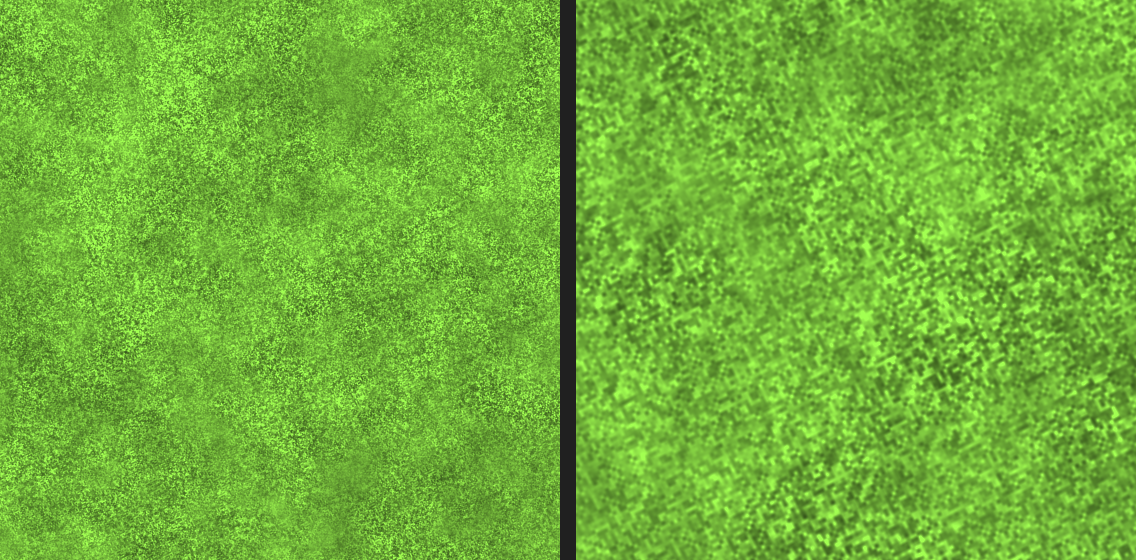
Left: the whole. Right: its middle third, enlarged.
Give the GLSL for this texture, as a WebGL 1 fragment shader.

```glsl
precision highp float;
// Draws a mown grass surface: soft cloudy patches of green under a fine, uneven grain.

uniform vec2 u_resolution;

const vec3 GRASS_TINT = vec3(0.635, 1.0, 0.318);
const float MEAN_SHADE = 0.703;
const float CLOUD_CONTRAST = 0.074;
const float GRAIN_CONTRAST = 0.46;

// Sine-free hash of a lattice point, 0 to 1.
float hash(vec2 cell) {
  vec3 p = fract(cell.xyx * 0.1031);
  p += dot(p, p.yzx + 33.33);
  return fract((p.x + p.y) * p.z);
}

// Smooth value noise, -1 to 1.
float valueNoise(vec2 p, float seed) {
  vec2 cell = floor(p);
  vec2 f = fract(p);
  vec2 w = f * f * (3.0 - 2.0 * f);
  cell += seed * vec2(17.0, 43.0);
  float bottom = mix(hash(cell), hash(cell + vec2(1.0, 0.0)), w.x);
  float top = mix(hash(cell + vec2(0.0, 1.0)), hash(cell + vec2(1.0, 1.0)), w.x);
  return 2.0 * mix(bottom, top, w.y) - 1.0;
}

vec2 rotate(vec2 p, float angle) {
  float c = cos(angle);
  float s = sin(angle);
  return vec2(c * p.x - s * p.y, s * p.x + c * p.y);
}

// Patches from wide to small, each octave turned to hide its lattice.
float clouds(vec2 uv, float frequency, float gain) {
  float sum = 0.0;
  float amplitude = 1.0;
  for (int i = 0; i < 5; i++) {
    float octave = float(i);
    sum += amplitude * valueNoise(rotate(uv, 0.6 * octave) * frequency, octave + 3.0);
    frequency *= 2.0;
    amplitude *= gain;
  }
  return sum;
}

// Blade-sized speckle in two sizes.
float grain(vec2 uv) {
  float tufts = valueNoise(rotate(uv, 0.4) * 210.0, 11.0);
  float blades = valueNoise(rotate(uv, 1.1) * 430.0, 13.0);
  return 0.32 * tufts + 0.68 * blades;
}

// Grain is strong in some areas and calmer in others.
float grainStrength(vec2 uv) {
  float broad = valueNoise(rotate(uv, 0.3) * 9.0, 19.0);
  float local = valueNoise(rotate(uv, 0.9) * 27.0, 23.0);
  return clamp(1.0 + 0.3 * broad + 0.4 * local, 0.4, 1.6);
}

void main() {
  vec2 uv = gl_FragCoord.xy / u_resolution.y;
  float patches = CLOUD_CONTRAST * clouds(uv, 6.0, 0.97);
  float speckle = GRAIN_CONTRAST * grain(uv) * grainStrength(uv);
  // Exponential response keeps highlights longer than shadows.
  float shade = MEAN_SHADE * exp(patches + speckle);
  gl_FragColor = vec4(GRASS_TINT * min(shade, 1.0), 1.0);
}
```
